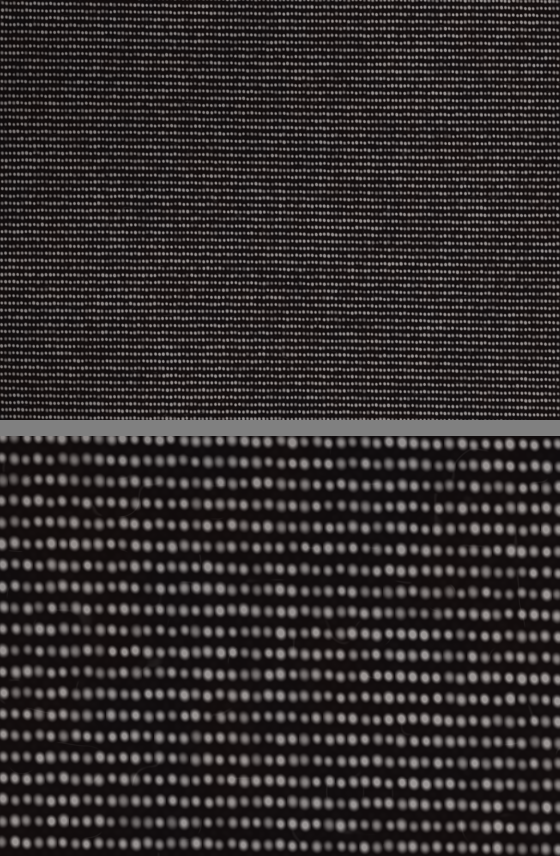
Top: the whole. Bottom: its middle third, enlarged.
A Shadertoy shader for this texture:

```glsl
#define ROWS 59.0
#define COLUMNS 139.0
#define ROW_TILT 0.013
#define ROW_WAVE 0.0012
#define STITCH_RADII vec2(0.54, 0.35)
#define STITCH_SLANT 0.12
#define WEAR 0.42
#define FUZZ 0.06
#define DARK_YARN vec3(0.065, 0.046, 0.048)
#define LIGHT_YARN vec3(0.59, 0.57, 0.565)

float hash(vec2 p) {
    vec3 q = fract(vec3(p.xyx) * 0.1031);
    q += dot(q, q.yzx + 33.33);
    return fract((q.x + q.y) * q.z);
}

float noise(vec2 p) {
    vec2 cell = floor(p);
    vec2 f = fract(p);
    f = f * f * (3.0 - 2.0 * f);
    float low = mix(hash(cell), hash(cell + vec2(1, 0)), f.x);
    float high = mix(hash(cell + vec2(0, 1)), hash(cell + vec2(1, 1)), f.x);
    return mix(low, high, f.y);
}

// Thin curling hairs along the contours of a noise field
float fibres(vec2 p) {
    float ridge = abs(noise(p * 13.0 + 40.0) - 0.5);
    float patches = smoothstep(0.62, 0.8, noise(p * 27.0 + 9.0));
    return (1.0 - smoothstep(0.0, 0.035, ridge)) * patches;
}

vec3 fabric(vec2 uv) {
    // Slightly tilted and wavering weave grid
    vec2 warped = uv;
    warped.y += ROW_TILT * uv.x + ROW_WAVE * sin(7.0 * uv.x + 5.0 * uv.y);
    warped.x += 0.002 * (noise(uv * vec2(3.0, 8.0)) - 0.5);
    vec2 grid = warped * vec2(COLUMNS, ROWS);
    vec2 cell = floor(grid);
    vec2 local = fract(grid) - 0.5;

    // Rounded light stitch with irregular place and size
    float size = mix(0.88, 1.1, hash(cell + 71.0));
    vec2 jitter = vec2(hash(cell + 17.0), hash(cell + 53.0)) - 0.5;
    vec2 offset = local - jitter * vec2(0.14, 0.1);
    offset.x += STITCH_SLANT * offset.y;
    float distance = length(offset / (STITCH_RADII * size));
    float stitch = 1.0 - smoothstep(0.12, 1.08, distance);

    // Wear per stitch, per warp thread and in streaks along the rows
    float wear = 0.5 * hash(cell + 5.0)
        + 0.25 * noise(vec2(cell.x * 0.7, uv.y * 6.0))
        + 0.25 * noise(vec2(cell.x * 0.1, cell.y * 0.9));
    float brightness = 1.0 + WEAR * (wear - 0.5) * 2.0;

    // Faint dark threads between the stitch rows
    float darkThread = 0.02 * (0.5 + 0.5 * cos(6.2832 * grid.x));
    darkThread *= smoothstep(0.25, 0.5, abs(local.y));

    float light = stitch * brightness + darkThread;
    light += FUZZ * (noise(grid * vec2(2.3, 3.7)) - 0.5) * (0.4 + stitch);
    light += 0.1 * fibres(uv * vec2(4.0, 3.0));

    // Broad uneven illumination and a trace of yarn tint
    float shade = 0.93 + 0.14 * noise(uv * 2.5 + 3.0);
    shade *= 1.0 - 0.12 * smoothstep(0.35, 0.0, uv.x);
    vec3 tint = vec3(0.012, 0.0, -0.008) * (noise(uv * vec2(30.0, 20.0)) - 0.5);
    return mix(DARK_YARN, LIGHT_YARN, clamp(light, 0.0, 1.0)) * shade + tint;
}

void mainImage(out vec4 fragColor, in vec2 fragCoord) {
    // Four samples smooth the fine weave
    vec3 color = vec3(0.0);
    for (int i = 0; i < 4; i++) {
        vec2 shift = vec2(i % 2, i / 2) * 0.5 - 0.25;
        color += fabric((fragCoord + shift) / iResolution.xy);
    }
    fragColor = vec4(color * 0.25, 1.0);
}
```
